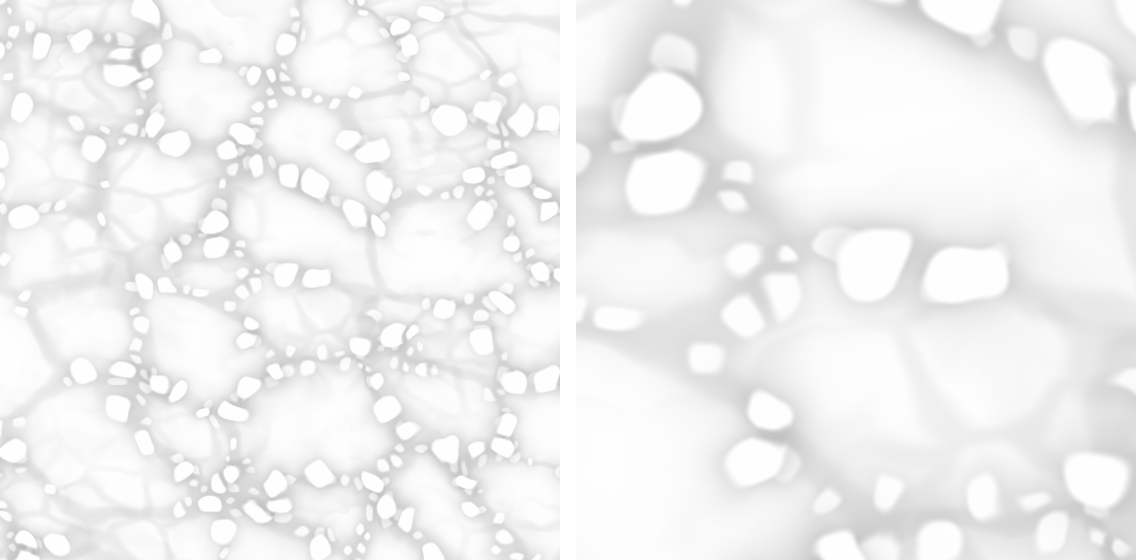
Left: the whole. Right: its middle third, enlarged.
A three.js fragment shader for this texture map:

```glsl
varying vec2 vUv;

vec2 hash22(vec2 p) {
  vec3 q = fract(p.xyx * vec3(0.1031, 0.1030, 0.0973));
  q += dot(q, q.yzx + 33.33);
  return fract((q.xx + q.yz) * q.zy);
}

float noise(vec2 p) {
  vec2 i = floor(p), f = fract(p);
  f = f * f * (3.0 - 2.0 * f);
  vec2 e = vec2(0.0, 1.0);
  return mix(mix(hash22(i).x, hash22(i + e.yx).x, f.x),
             mix(hash22(i + e.xy).x, hash22(i + e.yy).x, f.x), f.y);
}

float fbm(vec2 p) {
  float sum = 0.0, amp = 0.53;
  for (int i = 0; i < 4; i++) {
    sum += amp * noise(p);
    p = mat2(1.6, 1.2, -1.2, 1.6) * p + 5.7;
    amp *= 0.5;
  }
  return sum;
}

// Zero on the border between stones, growing towards their middles
float cellGap(vec2 p) {
  vec2 base = floor(p);
  float first = 9.0, second = 9.0;
  for (int y = -1; y <= 1; y++)
    for (int x = -1; x <= 1; x++) {
      vec2 cell = base + vec2(x, y);
      vec2 rnd = hash22(cell + 11.0);
      float d = length(cell + 0.1 + 0.8 * rnd - p) - 0.3 * fract(rnd.x * 17.0 + rnd.y);
      second = min(second, max(first, d));
      first = min(first, d);
    }
  return second - first;
}

float boulderGap(vec2 p) {
  return cellGap(vec2(p.x * 4.6, p.y * 6.2 + p.x * 1.2));
}

// Loose pebbles lying along the gaps: x is coverage, y is the shadow around them
vec2 pebbles(vec2 p, float scale, float reach) {
  vec2 base = floor(p * scale);
  float nearest = 1.0, next = 1.0, halo = 0.0;
  for (int y = -1; y <= 1; y++)
    for (int x = -1; x <= 1; x++) {
      vec2 cell = base + vec2(x, y);
      vec2 rnd = hash22(cell + scale * 3.0);
      vec2 look = hash22(cell + scale * 5.0 + 0.5);
      vec2 center = (cell + 0.2 + 0.6 * rnd) / scale;
      float crowd = noise(center * 6.0 + 40.0);
      if (boulderGap(center) > reach || crowd + 0.4 * look.y < 0.52) continue;
      float angle = 3.14 * look.x - 0.8;
      vec2 q = mat2(cos(angle), -sin(angle), sin(angle), cos(angle)) * (p - center);
      float radius = mix(0.24, 0.46, look.y) / scale;
      q = abs(q) / (radius * vec2(1.0, mix(0.6, 1.0, rnd.x)));
      float d = (pow(pow(q.x, 2.8) + pow(q.y, 2.8), 0.357) - 1.0) * radius * 0.85;
      next = min(next, max(nearest, d));
      nearest = min(nearest, d);
      halo += exp(-max(d, 0.0) / 0.009) * mix(0.5, 1.2, crowd);
    }
  float d = max(nearest, 0.003 - 0.5 * (next - nearest));
  return vec2(1.0 - smoothstep(-0.003, 0.002, d), halo);
}

void main() {
  vec2 p = vUv;
  vec2 bend = vec2(fbm(p * 7.0), fbm(p * 7.0 + 31.0)) - 0.5;
  vec2 ripple = vec2(noise(p * 38.0), noise(p * 38.0 + 17.0)) - 0.5;
  p += 0.06 * bend + 0.007 * ripple;

  // Gaps between the boulders
  float gap = boulderGap(p);
  float width = mix(0.06, 0.42, noise(p * 6.0 + 3.0));
  float crevice = 1.0 - smoothstep(0.35 * width, width, gap);
  float shadow = crevice * mix(0.03, 0.085, fbm(p * 16.0)) + 0.035 * exp(-gap * 7.0);

  // Medium rubble in patches
  float rubble = 1.0 - smoothstep(0.03, 0.28, cellGap(p * vec2(11.0, 15.0) + 50.0));
  shadow += 0.055 * rubble * smoothstep(0.42, 0.7, noise(p * 5.0 + 70.0));

  // Faint ledges and chips on the boulder faces
  float ledge = fract(3.5 * fbm(p * vec2(5.0, 8.0) + 90.0));
  float chipped = smoothstep(0.35, 0.75, noise(p * 8.0 + 20.0));
  shadow += 0.055 * chipped * smoothstep(0.0, 0.12, ledge) * pow(1.0 - ledge, 3.0);
  shadow += 0.018 * smoothstep(0.5, 0.8, fbm(p * 20.0 + 60.0));

  // Small pebbles first, larger ones over them
  vec2 small = pebbles(p, 34.0, 0.16);
  shadow = (shadow + 0.06 * small.y) * (1.0 - small.x);
  vec2 large = pebbles(p, 17.0, 0.2);
  shadow = (shadow + 0.11 * large.y) * (1.0 - large.x);

  float light = 0.995 - 0.36 * (1.0 - exp(-shadow / 0.36));
  gl_FragColor = vec4(vec3(light), 1.0);
}
```
